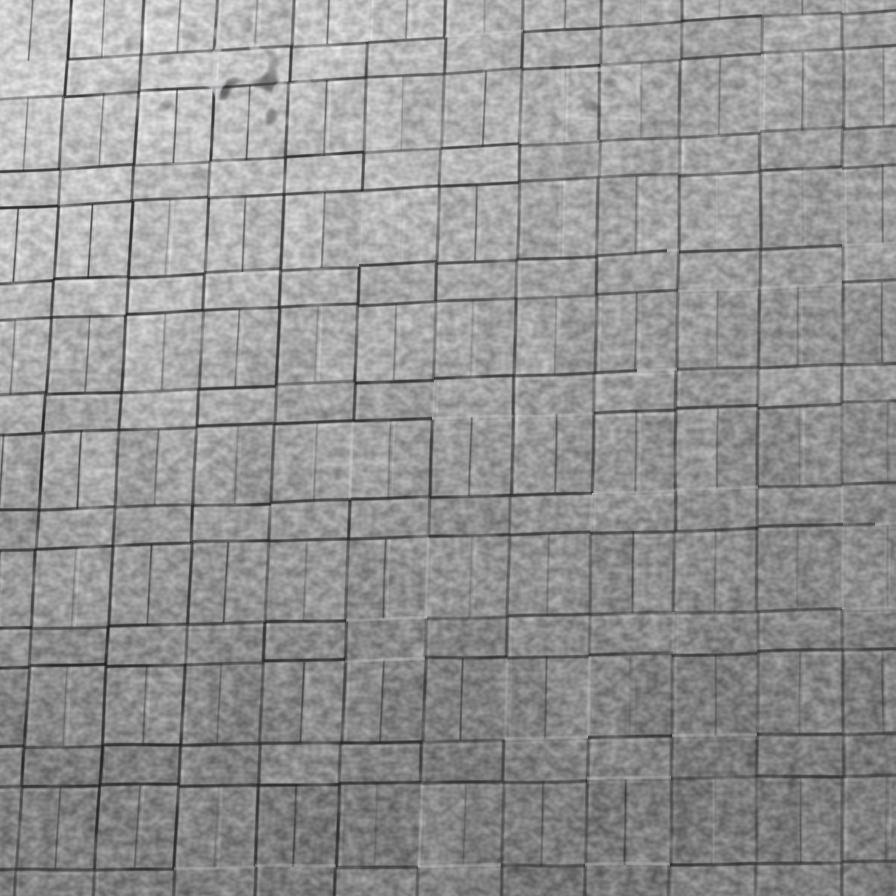
Reproduce this texture procedurally as a Shadertoy shader.

```glsl
// Grey stone paving in slight perspective: thin courses of single slabs alternate
// with tall courses of paired slabs. A projective map gives the grid; hashes vary
// each slab and joint, and gradient noise adds grain, soot and chalky stains.

#define THIN 0.33          // share of a row taken by the thin course
#define CELL vec2(0.088, 0.130) // mean size of one repeat on the canvas
#define MAJOR_WIDTH 0.0017 // half width of the main joints
#define MINOR_WIDTH 0.0010 // half width of the joints inside a pair
#define TONE_VARIATION 0.055
#define GRAIN 0.15
#define JOINT_COLOR vec3(0.13)
#define CHALK_COLOR vec3(0.82, 0.82, 0.83)

float hash(vec2 p) {
    vec3 q = fract(vec3(p.xyx) * 0.1031);
    q += dot(q, q.yzx + 33.33);
    return fract((q.x + q.y) * q.z);
}

vec2 gradient(vec2 cell) {
    float angle = 6.2832 * hash(cell + 57.0);
    return vec2(cos(angle), sin(angle));
}

// Gradient noise, roughly -0.7 to 0.7
float noise(vec2 p) {
    vec2 i = floor(p), f = p - i;
    vec2 s = f * f * f * (f * (f * 6.0 - 15.0) + 10.0);
    vec2 e = vec2(1.0, 0.0);
    return mix(mix(dot(gradient(i), f), dot(gradient(i + e), f - e), s.x),
               mix(dot(gradient(i + e.yx), f - e.yx), dot(gradient(i + 1.0), f - 1.0), s.x), s.y);
}

// Soft coverage of a line at distance d
float line(float d, float halfWidth) {
    float soft = max(0.0012, 0.8 / iResolution.y);
    return 1.0 - smoothstep(halfWidth - soft, halfWidth + soft, abs(d));
}

float patchMask(vec2 p, vec2 center, vec2 radius) {
    vec2 q = (p - center) / radius;
    return exp(-dot(q, q));
}

float boxOutline(vec2 p, vec2 center, vec2 halfSize) {
    vec2 q = abs(p - center) - halfSize;
    return length(max(q, 0.0)) + min(max(q.x, q.y), 0.0);
}

// Canvas position (y down) to grid units: x counts columns, y counts rows
vec2 gridCoord(vec2 p) {
    mat3 gridToCanvas = mat3(0.08204, -0.00528, -0.00484,
                             -0.00816, 0.12067, -0.00868,
                             0.0742, 0.0664, 1.0);
    vec3 q = inverse(gridToCanvas) * vec3(p, 1.0);
    return q.xy / q.z;
}

// Blend one joint into the colour: dark soil, or now and then chalk
vec3 addJoint(vec3 color, float d, float halfWidth, float strength, vec2 id, vec2 p) {
    float chalky = step(0.97 - 0.12 * p.x, hash(id + 71.0));
    float worn = clamp(0.95 + 0.9 * noise(p * 24.0 + id), 0.2, 1.0);
    vec3 fill = mix(JOINT_COLOR, CHALK_COLOR, chalky);
    float amount = strength * worn * mix(1.0, 0.5, chalky);
    color += 0.06 * line(d - 0.0042, 0.0012) * hash(id + 13.0); // lit slab edge
    return mix(color, fill, line(d, halfWidth) * amount);
}

void mainImage(out vec4 fragColor, in vec2 fragCoord) {
    vec2 p = fragCoord / iResolution.xy;
    vec2 grid = gridCoord(vec2(p.x, 1.0 - p.y));
    grid += 0.018 * vec2(noise(p * 9.0), noise(p * 9.0 + 40.0));

    // Course, slab and nearest joints
    float row = floor(grid.y), f = grid.y - row;
    float tall = step(THIN, f);
    float course = 2.0 * row + tall;
    float slabs = 1.0 + tall;
    float bed = 2.0 * row + step(0.5 * THIN, f) + step(0.5 + 0.5 * THIN, f);
    float bedY = floor(bed * 0.5) + THIN * mod(bed, 2.0);
    float joint = round(grid.x * slabs);
    float minor = tall * mod(joint, 2.0);
    vec2 bedId = vec2(floor(grid.x), bed) + 20.0;
    vec2 jointId = vec2(joint, course) + 90.0;
    vec2 slabId = vec2(floor(grid.x * slabs), course) + 150.0;
    float bedDist = (grid.y - bedY) * CELL.y + 0.003 * (hash(bedId) - 0.5);
    float jointDist = (grid.x - joint / slabs) * CELL.x
                    + mix(0.002, 0.007, minor) * (hash(jointId) - 0.5);

    // Light falling from the upper left, slab tone and stone grain
    vec2 fromLight = p - vec2(0.0, 1.0);
    float tone = 0.475 + 0.13 * smoothstep(0.0, 1.0, p.y)
               + 0.19 * exp(-2.2 * dot(fromLight, fromLight));
    tone += TONE_VARIATION * (hash(slabId) - 0.5) + 0.04 * noise(p * 13.0);
    tone += GRAIN * noise(p * vec2(65.0, 90.0)) + 0.7 * GRAIN * noise(p * vec2(150.0, 180.0));
    vec3 color = tone * vec3(1.0, 1.0, 1.005);

    // Joints, darker toward the left
    float bedStrength = mix(0.95, 0.65, p.x) * mix(0.4, 1.0, sqrt(hash(bedId + 5.0)));
    float majorStrength = mix(1.0, 0.5, p.x) * mix(0.5, 1.0, hash(jointId + 5.0));
    float minorStrength = mix(0.2, 0.8, hash(jointId + 5.0)) * mix(1.0, 0.6, p.x);
    color = addJoint(color, jointDist, mix(MAJOR_WIDTH, MINOR_WIDTH, minor),
                     mix(majorStrength, minorStrength, minor), jointId, p);
    color = addJoint(color, bedDist, MAJOR_WIDTH, bedStrength, bedId, p);

    // Soot and chalk in two worn patches near the top
    float wear = patchMask(p, vec2(0.26, 0.91), vec2(0.10, 0.08))
               + 0.6 * patchMask(p, vec2(0.67, 0.90), vec2(0.10, 0.06));
    float soot = smoothstep(0.18, 0.5, noise(p * 38.0 + 9.0));
    float smear = smoothstep(0.16, 0.42, noise(p * vec2(60.0, 48.0)));
    float outline = line(boxOutline(p, vec2(0.67, 0.895), vec2(0.042, 0.027)), 0.002)
                  * smoothstep(-0.2, 0.3, noise(p * 45.0 + 3.0));
    color = mix(color, JOINT_COLOR, 0.55 * wear * soot);
    color = mix(color, CHALK_COLOR, clamp(0.75 * wear * smear + 0.6 * outline, 0.0, 0.85));
    fragColor = vec4(clamp(color, 0.0, 1.0), 1.0);
}
```
